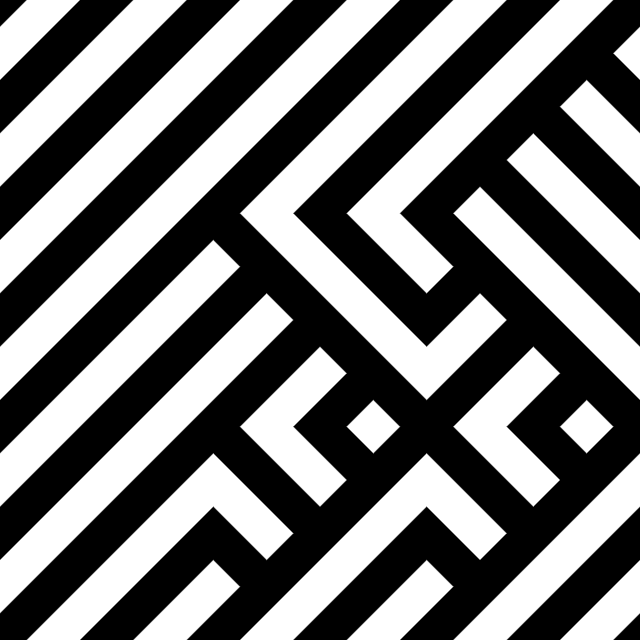
A WebGL 2 fragment shader for this pattern:

```glsl
#version 300 es
precision highp float;
// Black and white diagonal maze: square tiles, each crossed by one bar, grouped in blocks.

uniform vec2 u_resolution;
out vec4 fragColor;

const int BLOCK_SIZE = 4;         // tiles along one side of a block
const int BLOCKS = 3;             // blocks along one side of the canvas
const float BAR_HALF_WIDTH = 0.5; // in tiles, measured along an axis
const float EDGE_SOFTNESS = 1.2;  // in pixels
const vec3 INK = vec3(0.0);
const vec3 PAPER = vec3(1.0);

// True where the bar falls to the right; tiles count from the top left.
bool barFalls(ivec2 tile) {
    ivec2 block = tile / BLOCK_SIZE;
    ivec2 cell = tile - block * BLOCK_SIZE;
    int diagonal = cell.x + cell.y;

    // Plain rising blocks: the left column and the top middle
    if (block.x == 0 || (block.x == 1 && block.y == 0)) return false;

    // Each block row splits its blocks along a different diagonal
    if (block.y == 0) return diagonal >= BLOCK_SIZE;
    if (block.y == 1) return cell.x >= cell.y;
    return diagonal < BLOCK_SIZE - 1;
}

void main() {
    float tiles = float(BLOCK_SIZE * BLOCKS);
    vec2 uv = gl_FragCoord.xy / u_resolution;
    vec2 grid = vec2(uv.x, 1.0 - uv.y) * tiles;
    ivec2 tile = ivec2(floor(grid));
    vec2 local = fract(grid) - 0.5;

    // Signed distance to the tile's diagonal bar, positive inside
    bool falls = barFalls(tile);
    float across = falls ? local.x - local.y : local.x + local.y;
    float inside = (BAR_HALF_WIDTH - abs(across)) * inversesqrt(2.0);
    float pixel = tiles / min(u_resolution.x, u_resolution.y);
    float bar = clamp(0.5 + inside / (EDGE_SOFTNESS * pixel), 0.0, 1.0);

    // Checkerboard parity joins bars and corners across tiles
    bool odd = ((tile.x + tile.y) & 1) == 1;
    float white = odd == falls ? bar : 1.0 - bar;
    fragColor = vec4(mix(INK, PAPER, white), 1.0);
}
```
